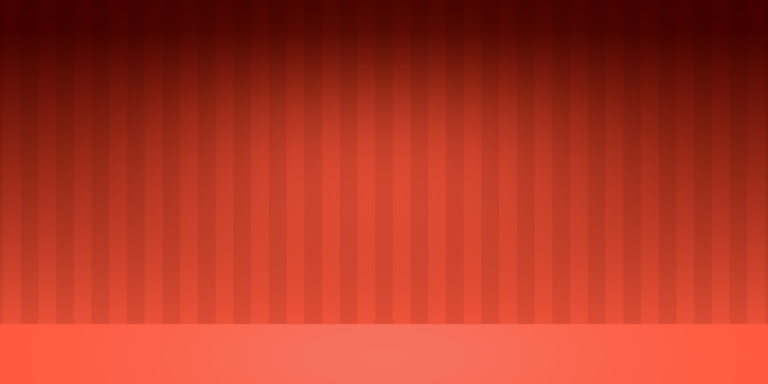
Reproduce this background procedurally as a WebGL 2 fragment shader.

```glsl
#version 300 es
precision highp float;

uniform vec2 u_resolution;
out vec4 outColor;

// Lengths are in canvas heights; x is measured from the centre line.
const vec3 DEEP_RED = vec3(0.26, 0.0, 0.0);
const vec3 BRIGHT_RED = vec3(0.98, 0.345, 0.25);
const vec3 RAMP_CURVE = vec3(1.0, 1.05, 1.4);
const vec3 FLOOR_EDGE = vec3(1.0, 0.35, 0.25);
const vec3 FLOOR_GLOW = vec3(0.965, 0.45, 0.375);

const float FLOOR_TOP = 0.156;
const float STRIPE_PERIOD = 0.0923;
const float STRIPE_SHADE = 0.07;
const float FADE_START = 0.92;
const float FADE_SLOPE = 1.2;
const vec2 WALL_GLOW_CENTER = vec2(0.0, 0.62);
const vec2 WALL_GLOW_SIZE = vec2(0.45, 0.2);
const float WALL_GLOW_GAIN = 0.42;
const vec2 FLOOR_GLOW_CENTER = vec2(0.0, 0.07);
const vec2 FLOOR_GLOW_SIZE = vec2(0.42, 0.16);

float gaussian(vec2 p, vec2 center, vec2 size) {
    vec2 q = (p - center) / size;
    return exp(-0.5 * dot(q, q));
}

// Coverage of the dark stripes, one of them centred on x = 0.
float stripeMask(float x, float pixel) {
    float toCenter = abs(fract(x / STRIPE_PERIOD + 0.5) - 0.5) * STRIPE_PERIOD;
    return 1.0 - smoothstep(-pixel, pixel, toCenter - 0.25 * STRIPE_PERIOD);
}

vec3 wallColor(vec2 p, float pixel) {
    float fade = max((FADE_START - p.y) * FADE_SLOPE, 0.0);
    float glow = WALL_GLOW_GAIN * gaussian(p, WALL_GLOW_CENTER, WALL_GLOW_SIZE);
    float light = clamp(fade + glow, 0.0, 1.0);
    vec3 color = mix(DEEP_RED, BRIGHT_RED, pow(vec3(light), RAMP_CURVE));
    return color * (1.0 - STRIPE_SHADE * stripeMask(p.x, pixel));
}

vec3 floorColor(vec2 p) {
    return mix(FLOOR_EDGE, FLOOR_GLOW, gaussian(p, FLOOR_GLOW_CENTER, FLOOR_GLOW_SIZE));
}

void main() {
    float pixel = 1.0 / u_resolution.y;
    vec2 p = vec2(gl_FragCoord.x - 0.5 * u_resolution.x, gl_FragCoord.y) * pixel;

    float wallMask = smoothstep(-pixel, pixel, p.y - FLOOR_TOP);
    outColor = vec4(mix(floorColor(p), wallColor(p, pixel), wallMask), 1.0);
}
```
